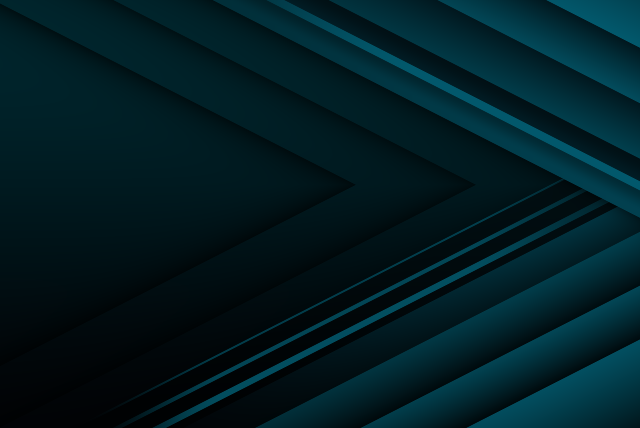
A WebGL 2 fragment shader for this background:

```glsl
#version 300 es
precision highp float;
// Dark teal background of nested arrow panels, slanted bands and thin bright strips.
uniform vec2 u_resolution;
out vec4 fragColor;

const float ASPECT = 1.5;
const float SLOPE = 0.508;           // rise over run of every slanted edge
const vec3 NIGHT = vec3(0.003, 0.012, 0.022);
const vec3 DEEP = vec3(0.0, 0.148, 0.178);
const vec3 SHADE = vec3(0.003, 0.085, 0.11);
const vec3 TEAL = vec3(0.008, 0.335, 0.41);
const vec2 ARROW_START = vec2(-0.016, 1.684);
const float ARROW_STEP = 0.2815;
const float SHADOW_WIDTH = 0.085;
const float UPPER_EDGE = 0.498;      // where the upper group begins
const float UPPER_STRIP = 0.645;
const float UPPER_FIRST = 0.770;
const float UPPER_STEP = 0.255;
const float LOWER_EDGE = 2.145;      // where the lower group begins
const float STRIP_STEP = 0.098;
const float LOWER_FIRST = 2.566;
const float LOWER_STEP = 0.2475;

float pixelWidth;

// Antialiased step, one inside where d is positive
float cover(float d) {
    return smoothstep(-0.5 * pixelWidth, 0.5 * pixelWidth, d);
}

// Antialiased stripe around zero
float stripe(float d, float halfWidth) {
    return cover(d + halfWidth) * cover(halfWidth - d);
}

// Soft shadow on the near side of an edge
float shadow(float gap) {
    return exp(-max(gap, 0.0) / SHADOW_WIDTH);
}

// Arrow panels, each casting a shadow on the one inside it
vec3 arrows(float u, float v, float y) {
    vec3 base = mix(NIGHT, DEEP, smoothstep(-0.05, 0.97, y));
    float d = max(u - ARROW_START.x, v - ARROW_START.y);
    vec3 color = base * (1.0 - 0.62 * shadow(-d));
    for (int i = 1; i < 3; i++) {
        float inner = float(i - 1) * ARROW_STEP;
        float outer = inner + (i == 1 ? ARROW_STEP : 0.233);
        vec3 panel = base * (1.0 - 0.58 * shadow(outer - d));
        color = mix(color, panel, cover(d - inner));
    }
    return color;
}

// Bands below the arrow, behind the upper group
vec3 lowerGroup(vec3 color, float u, float v, vec2 p) {
    float along = p.x / ASPECT;
    vec3 gapColor = mix(NIGHT * 0.5, vec3(0.003, 0.055, 0.07), smoothstep(0.0, 0.6, p.y));
    color = mix(color, gapColor, cover(v - LOWER_EDGE) * 0.9);

    // Plain panel between the strips and the wide bands
    float back = (v - 2.398) / (LOWER_FIRST - 2.398);
    vec3 panel = mix(NIGHT, vec3(0.005, 0.205, 0.255), smoothstep(0.2, 0.98, along));
    panel *= 1.0 - 0.5 * clamp(back, 0.0, 1.0);
    color = mix(color, panel, cover(v - 2.398));

    // Thin strips, widening and brightening in turn
    float fade = smoothstep(0.12, 0.36, along) * (1.0 - 0.55 * smoothstep(0.72, 0.95, along));
    for (int i = 0; i < 3; i++) {
        float n = float(i);
        float s = v - LOWER_EDGE - n * STRIP_STEP;
        float glow = fade * (0.68 + 0.11 * n);
        color = mix(color, TEAL, stripe(s, 0.005 + 0.0055 * n) * glow);
    }

    // Wide bands, bright at the leading edge
    for (int i = 0; i < 3; i++) {
        float n = float(i);
        float d = v - LOWER_FIRST - n * LOWER_STEP;
        float light = 0.72 + 0.1 * n;
        light *= mix(0.72, 1.0, smoothstep(0.3, 0.9, along));
        float t = clamp(d / (LOWER_STEP * (i == 2 ? 2.0 : 1.0)), 0.0, 1.0);
        vec3 band = mix(TEAL * light, SHADE * (0.35 + 0.55 * p.y), pow(t, 1.1));
        color = mix(color, band, cover(d));
    }
    return color;
}

// Bands above the arrow
vec3 upperGroup(vec3 color, float u, vec2 p) {
    float along = smoothstep(0.25, 1.0, p.x / ASPECT);
    float d = u - UPPER_EDGE;
    vec3 first = mix(vec3(0.003, 0.18, 0.22), vec3(0.006, 0.25, 0.31), along);
    first *= 1.0 - 0.35 * smoothstep(0.03, 0.13, d);
    color = mix(color, first, cover(d));

    // Dark panel and the bright strip in front of it
    vec3 dark = SHADE * (1.35 - 0.6 * smoothstep(UPPER_STRIP, UPPER_FIRST, u));
    color = mix(color, dark, cover(u - UPPER_STRIP));
    float glow = smoothstep(0.22, 0.65, p.x / ASPECT);
    color = mix(color, TEAL * 1.03, stripe(u - UPPER_STRIP, 0.021) * glow);

    for (int i = 0; i < 3; i++) {
        float n = float(i);
        float e = u - UPPER_FIRST - n * UPPER_STEP;
        float light = (0.7 + 0.14 * n) * mix(0.76, 1.06, along);
        float t = clamp(e / (UPPER_STEP * (i == 2 ? 2.2 : 1.0)), 0.0, 1.0);
        vec3 band = mix(TEAL * light, SHADE * 1.05, pow(t, 1.1));
        color = mix(color, band, cover(e));
    }
    return color;
}

void main() {
    vec2 p = gl_FragCoord.xy / u_resolution * vec2(ASPECT, 1.0);
    pixelWidth = 2.3 / u_resolution.y;
    // Slanted coordinates: where each diagonal meets the top edge
    float drop = (1.0 - p.y) / SLOPE;
    float u = p.x - drop;
    float v = p.x + drop;

    vec3 color = arrows(u, v, p.y);
    color = lowerGroup(color, u, v, p);
    // The upper group lies over the rest and shades it
    color *= 1.0 - 0.45 * exp(-max(UPPER_EDGE - u, 0.0) / 0.04) * cover(v - LOWER_EDGE);
    color = upperGroup(color, u, p);
    fragColor = vec4(color, 1.0);
}
```
